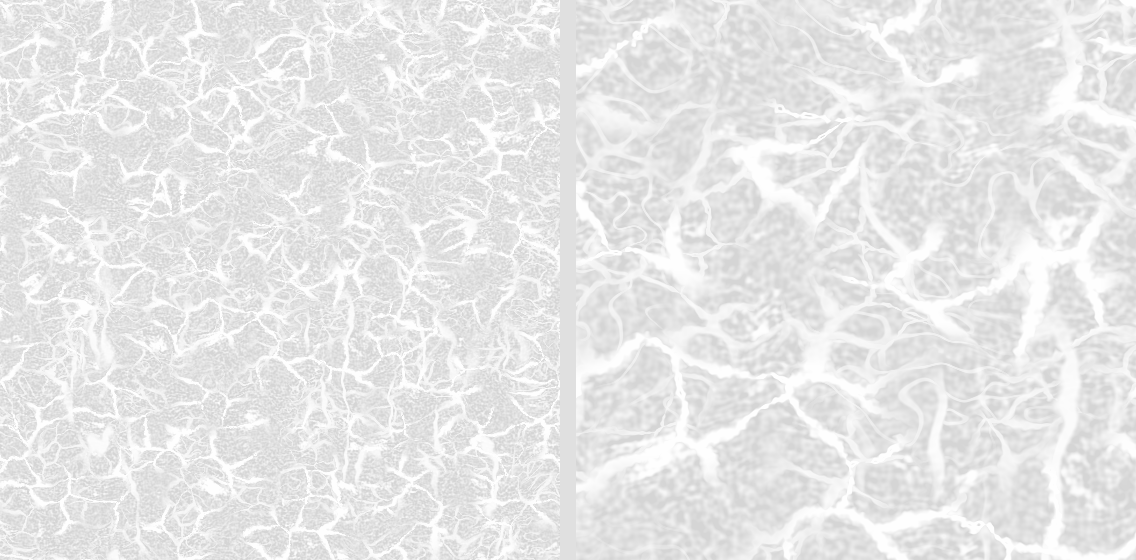
Left: the whole. Right: its middle third, enlarged.
Reproduce this texture map procedurally as a Shadertoy shader.

```glsl
const vec3 DARK_GREY = vec3(0.85);
const vec3 MID_GREY = vec3(0.89);
const vec3 WHITE = vec3(0.995);

vec2 hash2(vec2 cell) {
    uvec2 h = uvec2(ivec2(cell)) * 1664525u + 1013904223u;
    h.x += h.y * 1664525u;
    h.y += h.x * 1664525u;
    h ^= h >> 16u;
    h.x += h.y * 1664525u;
    h.y += h.x * 1664525u;
    h ^= h >> 16u;
    return vec2(h & 65535u) / 65535.0;
}

float gradientDot(vec2 cell, vec2 offset) {
    float angle = 6.2832 * hash2(cell).x;
    return dot(vec2(cos(angle), sin(angle)), offset);
}

// Gradient noise, roughly -0.7 to 0.7
float noise(vec2 p) {
    vec2 i = floor(p), f = p - i;
    vec2 u = f * f * f * (f * (f * 6.0 - 15.0) + 10.0);
    vec2 e = vec2(0.0, 1.0);
    float low = mix(gradientDot(i, f), gradientDot(i + e.yx, f - e.yx), u.x);
    float high = mix(gradientDot(i + e.xy, f - e.xy), gradientDot(i + e.yy, f - e.yy), u.x);
    return mix(low, high, u.y);
}

float fbm(vec2 p, int octaves) {
    float sum = 0.0, amplitude = 1.0;
    for (int k = 0; k < octaves; k++) {
        sum += amplitude * noise(p);
        p = p * 2.03 + 17.3;
        amplitude *= 0.55;
    }
    return sum;
}

vec2 warp(vec2 p, float frequency, float amount) {
    return p + amount * vec2(noise(p * frequency), noise(p * frequency + 53.7));
}

// Distance to the nearest Voronoi border, in cell units
float cellBorder(vec2 p) {
    vec2 base = floor(p), nearest = vec2(0.0);
    float best = 9.0;
    for (int y = -1; y <= 1; y++)
    for (int x = -1; x <= 1; x++) {
        vec2 cell = base + vec2(x, y);
        vec2 d = cell + hash2(cell) - p;
        if (dot(d, d) < best) { best = dot(d, d); nearest = d; }
    }
    float border = 9.0;
    for (int y = -2; y <= 2; y++)
    for (int x = -2; x <= 2; x++) {
        vec2 cell = base + vec2(x, y);
        vec2 d = cell + hash2(cell) - p;
        vec2 between = d - nearest;
        if (dot(between, between) > 1e-4)
            border = min(border, dot(0.5 * (d + nearest), normalize(between)));
    }
    return border;
}

// Soft line around zero distance
float line(float d, float width) {
    return 1.0 - smoothstep(0.35 * width, width, abs(d));
}

// Cell borders of changing width that fade out in places
float veins(vec2 p, vec2 scale, float width, float ragged, float gateShift) {
    float gate = smoothstep(-0.2, 0.15, noise(p * 13.0 + scale) + gateShift);
    float swell = 1.0 + 1.8 * max(noise(p * 21.0 + scale.yx), -0.3);
    return gate * line(cellBorder(p * scale) + ragged, width * swell);
}

// Long upright cracks gathered in bands
float cracks(vec2 p) {
    float band = smoothstep(0.08, 0.3, noise(vec2(p.x * 6.0 + 3.2, p.y * 1.7)));
    float gaps = smoothstep(-0.1, 0.2, noise(p * vec2(20.0, 9.0) + 31.0));
    return band * gaps * line(noise(p * vec2(24.0, 5.0) + 9.0), 0.11);
}

void mainImage(out vec4 fragColor, in vec2 fragCoord) {
    vec2 uv = fragCoord / iResolution.y;
    vec2 bent = warp(warp(uv, 12.0, 0.025), 48.0, 0.008);

    // Fine streaked grain
    float streaks = noise(bent * vec2(115.0, 235.0));
    float speckle = noise(uv * 241.0 + 0.37);
    float grain = streaks + speckle;

    // Pale veins, wisps and worn spots
    float ragged = 0.06 * speckle + 0.04 * noise(uv * 120.0);
    float pale = veins(bent, vec2(15.0, 20.0), 0.085, ragged, 0.06);
    pale = max(pale, 0.75 * veins(bent + 3.7, vec2(27.0, 36.0), 0.09, ragged, -0.1));
    pale = max(pale, 0.9 * cracks(bent));
    float wispGate = smoothstep(-0.05, 0.3, noise(uv * 10.0 + 71.0));
    pale = max(pale, 0.6 * wispGate * line(noise(bent * vec2(36.0, 56.0)), 0.07));
    float spots = fbm(bent * vec2(17.0, 27.0) + 5.0, 3) + 0.18 * grain;
    pale = max(pale, smoothstep(0.32, 0.68, spots));

    // Grey body with smoother areas, then the pale parts
    float roughness = mix(0.6, 1.0, smoothstep(-0.3, 0.15, noise(uv * 16.0 + 11.0)));
    float tone = 0.58 + 2.6 * grain * roughness + 0.4 * noise(bent * 30.0);
    vec3 color = mix(DARK_GREY, MID_GREY, clamp(tone, -0.4, 2.8));
    color = mix(color, WHITE, clamp(pale, 0.0, 1.0));
    fragColor = vec4(min(color, 1.0), 1.0);
}
```
